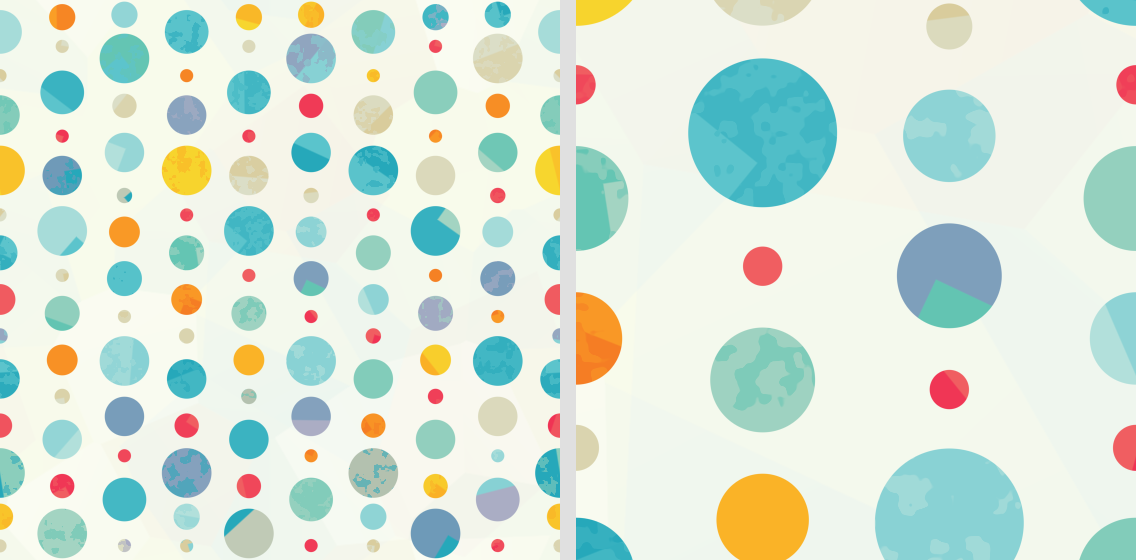
Left: the whole. Right: its middle third, enlarged.
Give the GLSL for this pattern, as a WebGL 1 fragment shader.

```glsl
precision highp float;
// Columns of worn, two-tone dots on a pale faceted ground; tiles on all sides.
uniform vec2 u_resolution;

#define COLUMNS 9.0
#define CREAM vec3(0.968, 0.978, 0.927)
#define FACETS_LARGE 3.0
#define FACETS_SMALL 5.0
#define FACET_STRENGTH 0.85
#define SPLIT_SHARE 0.55
#define WORN_SHARE 0.45
#define WEAR_SCALE 75.0
#define WEAR_STRENGTH 0.55
#define SEED 0.37

float hash(vec2 p) {
  vec3 q = fract((p.xyx + SEED) * vec3(0.1031, 0.1030, 0.0973));
  q += dot(q, q.yzx + 33.33);
  return fract((q.x + q.y) * q.z);
}

vec2 hash2(vec2 p) { return vec2(hash(p), hash(p + 57.3)); }

float valueNoise(vec2 p) {
  vec2 i = floor(p), f = fract(p);
  f = f * f * (3.0 - 2.0 * f);
  return mix(mix(hash(i), hash(i + vec2(1.0, 0.0)), f.x),
             mix(hash(i + vec2(0.0, 1.0)), hash(i + 1.0), f.x), f.y);
}

// Family picks the hue group, shade runs between its two ends.
vec3 dotColour(float family, float shade) {
  if (family < 0.11) return mix(vec3(0.70, 0.88, 0.86), vec3(0.53, 0.82, 0.83), shade);
  if (family < 0.25) return mix(vec3(0.15, 0.66, 0.73), vec3(0.36, 0.77, 0.80), shade);
  if (family < 0.38) return mix(vec3(0.39, 0.77, 0.70), vec3(0.64, 0.83, 0.76), shade);
  if (family < 0.48) return mix(vec3(0.67, 0.68, 0.77), vec3(0.42, 0.60, 0.72), shade);
  if (family < 0.53) return mix(vec3(0.63, 0.70, 0.64), vec3(0.76, 0.80, 0.72), shade);
  if (family < 0.66) return mix(vec3(0.85, 0.80, 0.61), vec3(0.86, 0.87, 0.78), shade);
  if (family < 0.81) return mix(vec3(0.94, 0.20, 0.33), vec3(0.94, 0.37, 0.38), shade);
  if (family < 0.93) return mix(vec3(0.96, 0.49, 0.14), vec3(0.98, 0.62, 0.15), shade);
  return mix(vec3(0.98, 0.69, 0.15), vec3(0.97, 0.84, 0.18), shade);
}

vec3 facetTint(vec2 id, vec2 offset) {
  float pick = hash(id + 11.0);
  vec3 tint = pick < 0.30 ? vec3(0.922, 0.960, 0.938)
            : pick < 0.52 ? vec3(0.965, 0.942, 0.902)
            : pick < 0.72 ? vec3(0.992, 0.994, 0.982) : vec3(0.975, 0.985, 0.920);
  float fade = 0.75 + dot(offset, hash2(id + 23.0) - 0.5);
  return mix(CREAM, tint, clamp(fade, 0.0, 1.0) * FACET_STRENGTH);
}

// Wrapped Voronoi cells, each with a flat tint that fades across it.
vec3 facets(vec2 uv, float count, float pixel) {
  vec2 p = uv * count, cell = floor(p);
  vec2 nearOffset = vec2(9.0), nextOffset = vec2(9.0), nearId = cell, nextId = cell;
  for (int j = -1; j <= 1; j++) {
    for (int i = -1; i <= 1; i++) {
      vec2 corner = cell + vec2(float(i), float(j));
      vec2 id = mod(corner, count) + count * 10.0;
      vec2 offset = corner + hash2(id) - p;
      if (dot(offset, offset) < dot(nearOffset, nearOffset)) {
        nextOffset = nearOffset; nextId = nearId;
        nearOffset = offset; nearId = id;
      } else if (dot(offset, offset) < dot(nextOffset, nextOffset)) {
        nextOffset = offset; nextId = id;
      }
    }
  }
  float edge = dot(0.5 * (nearOffset + nextOffset), normalize(nextOffset - nearOffset));
  float blend = 0.5 - 0.5 * smoothstep(0.0, pixel * count, edge);
  return mix(facetTint(nearId, nearOffset), facetTint(nextId, nextOffset), blend);
}

// Fill of one dot: base tint, straight cut in a second tint, blotchy wear.
vec3 dotFill(vec2 local, float radius, float column, float index, float pixel) {
  vec2 id = vec2(column * 7.0 + 3.0, index * 5.0 + 1.0);
  float family = fract((column * 13.0 + index) * 0.618 + 0.2 * hash(id));
  float shade = hash(id + 2.0);
  bool mixed = family < 0.6 && hash(id + 31.0) > 0.55;
  float otherFamily = mixed ? 0.48 * hash(id + 41.0) : family;
  vec3 base = dotColour(family, shade);
  vec3 other = dotColour(otherFamily, shade < 0.5 ? 1.0 : 0.0);

  float angle = 6.2832 * hash(id + 61.0);
  vec2 along = vec2(cos(angle), sin(angle));
  float cut = dot(local, along) - radius * (0.7 * hash(id + 71.0) - 0.1);
  if (hash(id + 81.0) < 0.3) cut = min(cut, dot(local, vec2(-along.y, along.x)) + 0.2 * radius);
  float split = smoothstep(-pixel, pixel, cut) * step(hash(id + 91.0), SPLIT_SHARE);

  vec2 q = local * WEAR_SCALE + id * 3.7;
  float blotch = 0.65 * valueNoise(q) + 0.35 * valueNoise(q * 2.7);
  float wear = smoothstep(0.58, 0.62, blotch) * step(hash(id + 101.0), WORN_SHARE);
  return mix(base, other, mix(split, 1.0 - split, wear * WEAR_STRENGTH));
}

void main() {
  vec2 uv = gl_FragCoord.xy / u_resolution;
  float pixel = 1.0 / min(u_resolution.x, u_resolution.y);
  vec3 colour = 0.5 * (facets(uv, FACETS_LARGE, pixel) + facets(uv, FACETS_SMALL, pixel));

  // Thirteen dots along a column: radius and step to the next; zeros pad.
  mat4 radii = mat4(0.039, 0.0117, 0.0352, 0.0443, 0.0117, 0.0312, 0.0275, 0.0137,
                    0.0352, 0.0217, 0.0443, 0.0234, 0.0117, 0.0, 0.0, 0.0);
  mat4 steps = mat4(0.0781, 0.0703, 0.099, 0.0794, 0.0677, 0.0833, 0.0651, 0.0768,
                    0.0833, 0.0846, 0.0781, 0.0521, 0.082, 0.0, 0.0, 0.0);

  // Three column layouts alternate: plain, shifted, and running upward.
  float nearest = floor(uv.x * COLUMNS + 0.5);
  float column = mod(nearest, COLUMNS), layout3 = mod(column, 3.0);
  float down = 1.0 - uv.y;
  float run = layout3 < 0.5 ? down - 0.057 : layout3 < 1.5 ? down - 0.165 : 0.892 - down;

  float centre = 0.0, distance = 1.0, radius = 0.0, index = 0.0;
  vec2 local = vec2(0.0);
  for (int j = 0; j < 4; j++) {
    for (int i = 0; i < 4; i++) {
      vec2 offset = vec2(uv.x - nearest / COLUMNS, fract(run - centre + 0.5) - 0.5);
      float d = length(offset) - radii[j][i];
      if (radii[j][i] > 0.0 && d < distance) {
        distance = d; radius = radii[j][i]; local = offset; index = float(j * 4 + i);
      }
      centre += steps[j][i];
    }
  }
  float cover = 1.0 - smoothstep(-0.7 * pixel, 0.7 * pixel, distance);
  colour = mix(colour, dotFill(local, radius, column, index, pixel), cover);
  gl_FragColor = vec4(colour, 1.0);
}
```
